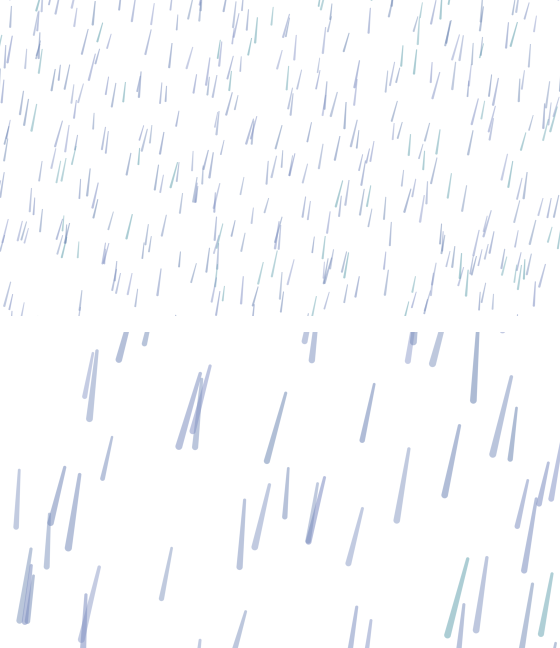
Top: the whole. Bottom: its middle third, enlarged.
This pattern is drawn by a Shadertoy shader. Its source:

```glsl
// Sparse slanted rain: tapered, translucent blue-grey streaks on white.

const vec3 PAPER = vec3(1.0);
const vec3 SLATE = vec3(0.44, 0.54, 0.70);
const vec3 LAVENDER = vec3(0.53, 0.58, 0.78);
const vec3 TEAL = vec3(0.42, 0.65, 0.70);
const float TEAL_SHARE = 0.17;

// Lengths are fractions of the canvas height.
const int LAYERS = 10;
const float CELL = 0.2;
const float PRESENCE = 0.75;
const vec2 LENGTH_RANGE = vec2(0.044, 0.085);
const vec2 RADIUS_RANGE = vec2(0.0025, 0.0039);
const float TIP_RATIO = 0.5;
const vec2 TILT_RANGE = vec2(0.05, 0.29);   // radians from vertical
const vec2 OPACITY_RANGE = vec2(0.46, 0.60);

float hash(vec2 p) {
    return fract(sin(dot(p, vec2(127.1, 311.7))) * 43758.5453);
}

vec2 hash2(vec2 p) {
    return vec2(hash(p), hash(p + 57.3));
}

float pick(vec2 range, float t) {
    return mix(range.x, range.y, t);
}

// Distance to a capsule that narrows from its round base to its tip.
float taperedStreak(vec2 p, vec2 axis, float len, float radius) {
    float along = clamp(dot(p, axis) / len + 0.5, 0.0, 1.0);
    vec2 nearest = axis * (along - 0.5) * len;
    return length(p - nearest) - radius * mix(1.0, TIP_RATIO, along);
}

vec3 streakInk(vec2 seed) {
    vec3 blue = mix(SLATE, LAVENDER, hash(seed + 3.1));
    return mix(blue, TEAL, step(hash(seed + 8.7), TEAL_SHARE));
}

void mainImage(out vec4 fragColor, in vec2 fragCoord) {
    vec2 uv = fragCoord / iResolution.y;
    float pixel = 1.0 / iResolution.y;
    vec3 color = PAPER;

    // Overlaid jittered grids give an irregular, clumped scatter.
    for (int layer = 0; layer < LAYERS; layer++) {
        vec2 layerSeed = vec2(float(layer) * 19.7, float(layer) * 7.3);
        vec2 grid = uv / CELL + hash2(layerSeed + 1.9);
        vec2 corner = floor(grid - 0.5);

        // Half-cell reach exceeds half a streak, so four cells suffice.
        for (int k = 0; k < 4; k++) {
            vec2 cell = corner + vec2(k % 2, k / 2);
            vec2 seed = cell + layerSeed;
            if (hash(seed + 31.3) > PRESENCE) continue;

            vec2 p = (grid - cell - hash2(seed + 12.4)) * CELL;
            float size = hash(seed + 5.6);
            float tilt = pick(TILT_RANGE, hash(seed + 23.8));
            float len = pick(LENGTH_RANGE, size);
            float radius = pick(RADIUS_RANGE, mix(size, hash(seed + 41.2), 0.4));
            float d = taperedStreak(p, vec2(sin(tilt), cos(tilt)), len, radius);

            // Translucent ink, so crossings turn darker.
            float cover = 1.0 - smoothstep(-0.7 * pixel, 0.7 * pixel, d);
            float opacity = pick(OPACITY_RANGE, hash(seed + 66.9));
            color = mix(color, streakInk(seed), cover * opacity);
        }
    }

    fragColor = vec4(color, 1.0);
}
```
